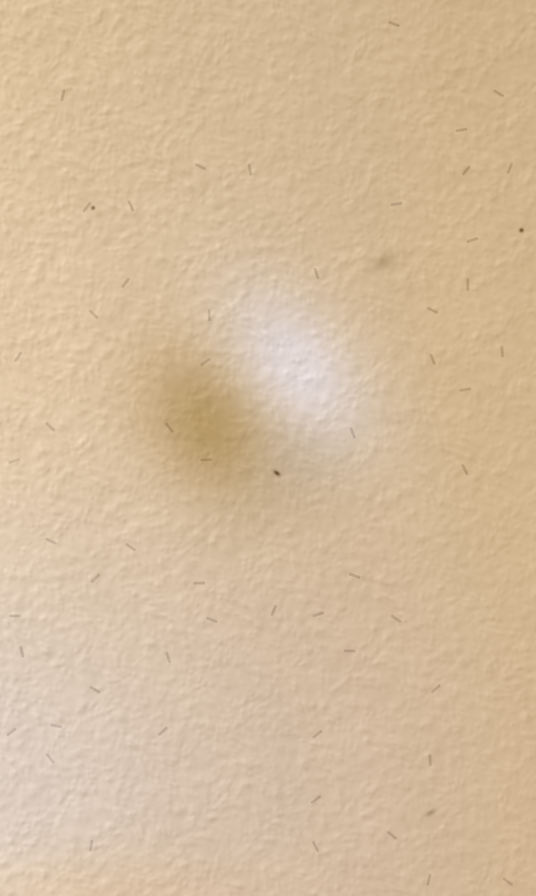
Write a WebGL 1 fragment shader that draws this texture.

```glsl
precision highp float;
// Warm plaster wall with one soft dent: a pale lit flank beside an ochre shaded one.
// Broad colour gradients carry the light; cellular blobs, differenced along the
// light direction, give the embossed grain. Hashed strokes add sparse fibres.

uniform vec2 u_resolution;

#define GRAIN_SCALE 78.0
#define GRAIN_DEPTH 0.062
#define LIGHT_STEP vec2(-0.0022, 0.0026)
#define LIT_CENTRE vec2(0.332, 0.592)
#define LIT_SIZE vec2(0.073, 0.041)
#define SHADE_CENTRE vec2(0.236, 0.526)
#define SHADE_SIZE vec2(0.062, 0.044)
#define DENT_AXIS vec2(0.62, -0.785)
#define FIBRE_SCALE 24.0
#define FIBRE_CHANCE 0.16

vec2 hash2(vec2 p) {
  return fract(sin(vec2(dot(p, vec2(127.1, 311.7)), dot(p, vec2(269.5, 183.3)))) * 43758.5);
}

// Smooth cellular noise: one randomly weighted blob per cell.
float blobs(vec2 p) {
  vec2 cell = floor(p), local = fract(p);
  float sum = 0.0;
  for (int j = -1; j <= 1; j++) {
    for (int i = -1; i <= 1; i++) {
      vec2 o = vec2(float(i), float(j));
      vec2 h = hash2(cell + o);
      vec2 d = o + 0.15 + 0.7 * h - local;
      sum += (fract(h.x * 7.3 + h.y * 3.1) - 0.35) * exp(-4.5 * dot(d, d));
    }
  }
  return sum;
}

float plasterHeight(vec2 p) {
  p += 0.0025 * sin(p.yx * vec2(83.0, 71.0) + 2.0 * sin(p * 39.0));
  mat2 turn = mat2(0.8, 0.6, -0.6, 0.8);
  return blobs(turn * p * GRAIN_SCALE * vec2(1.0, 1.25))
       + 0.55 * blobs(p * GRAIN_SCALE * 2.1 + 17.0);
}

// Gaussian spot stretched along an axis.
float spot(vec2 p, vec2 centre, vec2 axis, vec2 size) {
  vec2 d = p - centre;
  vec2 q = vec2(dot(d, axis), dot(d, vec2(-axis.y, axis.x))) / size;
  return exp(-0.5 * dot(q, q));
}

// Short random strokes, present in a small share of the cells.
float fibres(vec2 p) {
  vec2 g = p * FIBRE_SCALE;
  vec2 cell = floor(g);
  vec2 h = hash2(cell + 41.0);
  vec2 k = hash2(cell + 97.0);
  vec2 d = fract(g) - 0.3 - 0.4 * h;
  vec2 axis = vec2(cos(k.x * 6.28), sin(k.x * 6.28));
  float along = clamp(dot(d, axis), -0.12, 0.12);
  float dist = length(d - axis * along);
  return step(k.y, FIBRE_CHANCE) * (1.0 - smoothstep(0.015, 0.06, dist));
}

// Left, centre and right tones blended across one row.
vec3 row(vec3 left, vec3 centre, vec3 right, float x) {
  return mix(mix(left, centre, smoothstep(-0.15, 0.6, x)), right, smoothstep(0.45, 1.1, x));
}

vec3 wallTone(vec2 uv) {
  vec3 top = row(vec3(0.86, 0.76, 0.61), vec3(0.82, 0.72, 0.58), vec3(0.80, 0.69, 0.54), uv.x);
  vec3 middle = row(vec3(0.89, 0.79, 0.66), vec3(0.83, 0.73, 0.60), vec3(0.82, 0.71, 0.55), uv.x);
  vec3 bottom = row(vec3(0.88, 0.82, 0.77), vec3(0.83, 0.74, 0.65), vec3(0.82, 0.71, 0.57), uv.x);
  vec3 tone = mix(bottom, middle, smoothstep(0.12, 0.6, uv.y));
  return mix(tone, top, smoothstep(0.6, 1.05, uv.y));
}

void main() {
  vec2 uv = gl_FragCoord.xy / u_resolution;
  vec2 p = gl_FragCoord.xy / u_resolution.y;
  vec3 colour = wallTone(uv);

  // Warm spill at the lower left edge
  colour += vec3(0.01, -0.015, -0.06) * spot(p, vec2(0.07, 0.0), vec2(1.0, 0.0), vec2(0.14, 0.035));

  // Dent: ochre hollow, grey tail below, then the pale flank
  float shade = spot(p, SHADE_CENTRE, DENT_AXIS, SHADE_SIZE);
  float tail = spot(p, vec2(0.335, 0.488), vec2(0.8, 0.6), vec2(0.055, 0.035));
  float lit = spot(p, LIT_CENTRE, DENT_AXIS, LIT_SIZE);
  colour = mix(colour, vec3(0.70, 0.58, 0.37), 0.88 * shade);
  colour = mix(colour, vec3(0.72, 0.64, 0.54), 0.50 * tail);
  colour = mix(colour, vec3(0.88, 0.835, 0.82), min(1.08 * lit, 1.0));

  // Embossed grain, stronger toward the raking light on the left
  float relief = plasterHeight(p) - plasterHeight(p + LIGHT_STEP);
  float strength = GRAIN_DEPTH * mix(1.2, 0.75, uv.x) * (1.0 + 0.3 * lit - 0.25 * shade);
  colour += relief * strength * vec3(1.0, 1.02, 1.08) * 1.6;
  colour += 0.006 * sin(p.x * 31.0 + 2.0 * sin(p.y * 23.0)) * sin(p.y * 37.0 + p.x * 11.0);

  // Fibres, a faint smudge and small dark flecks
  colour -= vec3(0.10, 0.10, 0.09) * fibres(p);
  colour -= 0.09 * spot(p, vec2(0.428, 0.708), vec2(0.83, 0.55), vec2(0.010, 0.006));
  colour -= 0.16 * spot(p, vec2(0.481, 0.093), vec2(0.9, 0.43), vec2(0.005, 0.002));
  float fleck = spot(p, vec2(0.582, 0.743), vec2(1.0, 0.0), vec2(0.0017))
              + spot(p, vec2(0.104, 0.768), vec2(1.0, 0.0), vec2(0.0016))
              + spot(p, vec2(0.309, 0.472), vec2(0.8, -0.6), vec2(0.0028, 0.0015));
  colour -= 0.38 * fleck;

  gl_FragColor = vec4(clamp(colour, 0.0, 1.0), 1.0);
}
```
